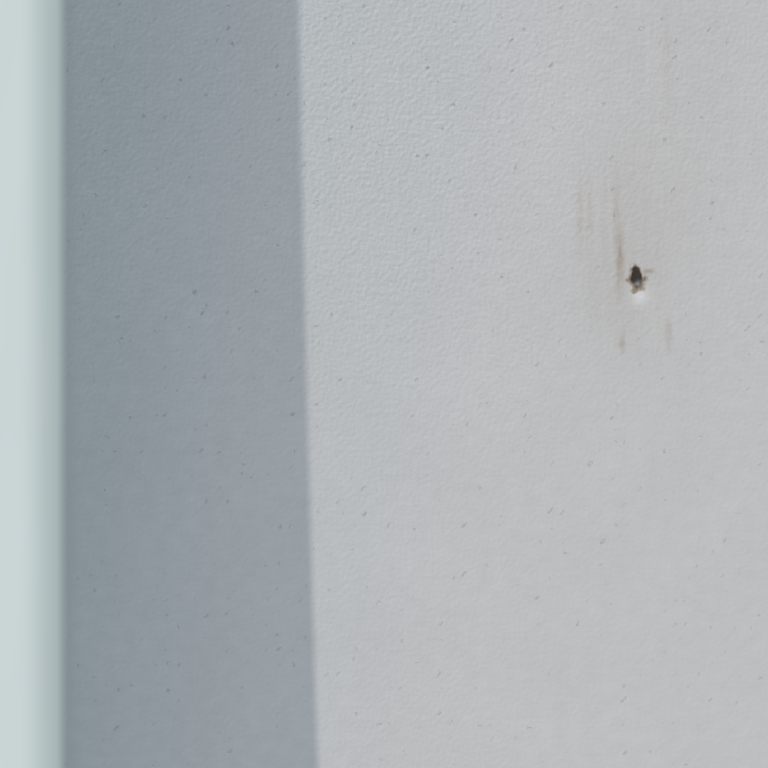
This texture is drawn by a WebGL 2 fragment shader. Its source:

```glsl
#version 300 es
precision highp float;

uniform vec2 u_resolution;
out vec4 outColor;

const vec3 WALL_COOL = vec3(0.708, 0.728, 0.742);
const vec3 WALL_WARM = vec3(0.740, 0.745, 0.752);
const vec3 SHADE_LEFT = vec3(0.530, 0.574, 0.597);
const vec3 SHADE_RIGHT = vec3(0.594, 0.622, 0.645);
const vec3 TRIM_LIGHT = vec3(0.790, 0.835, 0.838);
const vec3 TRIM_DARK = vec3(0.650, 0.705, 0.708);
const vec3 SEAM = vec3(0.485, 0.535, 0.548);
const vec3 DUST = vec3(0.660, 0.640, 0.615);
const vec3 RUST = vec3(0.510, 0.445, 0.365);
const vec3 HOLE_DARK = vec3(0.190, 0.170, 0.165);
const vec3 CHIP = vec3(0.830, 0.835, 0.840);

const float TRIM_EDGE = 0.081;
const float TRIM_SOFT = 0.009;
const float SHADOW_SOFT = 0.0075;
const vec2 HOLE = vec2(0.829, 0.637);
const float GRAIN_SCALE = 165.0;
const float RELIEF = 0.055;
const float SPECK_CELLS = 62.0;
const float SPECK_CHANCE = 0.26;
const float SPECK_DEPTH = 0.16;

// Drip marks: x, centre y, half length, strength
const int DRIPS = 7;
const vec4 DRIP[DRIPS] = vec4[](
    vec4(0.807, 0.660, 0.045, 0.50), vec4(0.755, 0.720, 0.060, 0.16),
    vec4(0.768, 0.735, 0.050, 0.11), vec4(0.803, 0.725, 0.065, 0.16),
    vec4(0.811, 0.555, 0.018, 0.22), vec4(0.871, 0.565, 0.030, 0.20),
    vec4(0.869, 0.920, 0.140, 0.06));

vec2 hash2(vec2 p) {
    vec3 q = fract(vec3(p.xyx) * vec3(0.1031, 0.1030, 0.0973));
    q += dot(q, q.yzx + 33.33);
    return fract((q.xx + q.yz) * q.zy);
}

float gradientNoise(vec2 p) {
    vec2 i = floor(p), f = fract(p);
    vec2 s = f * f * f * (f * (f * 6.0 - 15.0) + 10.0);
    vec2 a = hash2(i) * 2.0 - 1.0;
    vec2 b = hash2(i + vec2(1, 0)) * 2.0 - 1.0;
    vec2 c = hash2(i + vec2(0, 1)) * 2.0 - 1.0;
    vec2 d = hash2(i + vec2(1, 1)) * 2.0 - 1.0;
    return mix(mix(dot(a, f), dot(b, f - vec2(1, 0)), s.x),
               mix(dot(c, f - vec2(0, 1)), dot(d, f - vec2(1, 1)), s.x), s.y);
}

float plasterHeight(vec2 p) {
    return gradientNoise(p * GRAIN_SCALE) + 0.5 * gradientNoise(p * GRAIN_SCALE * 1.7 + 17.0);
}

// Small irregular pits, one possible per cell
float specks(vec2 p) {
    vec2 q = p * SPECK_CELLS + 0.35 * gradientNoise(p * 190.0);
    vec2 cell = floor(q);
    vec2 pick = hash2(cell + 71.0);
    vec2 jitter = hash2(cell + 7.0);
    vec2 d = fract(q) - (0.25 + 0.5 * jitter);
    d.y += (jitter.x - 0.5) * 1.6 * d.x;
    float radius = mix(0.12, 0.24, pick.y * pick.y);
    float pit = 1.0 - smoothstep(0.0, radius, length(d));
    return step(pick.x, SPECK_CHANCE) * pit * mix(0.3, 1.0, pick.y * pick.y);
}

float blob(vec2 p, vec2 centre, vec2 size) {
    vec2 q = (p - centre) / size;
    return exp(-dot(q, q));
}

vec3 addStains(vec3 color, vec2 p) {
    float fibres = 0.75 + 0.6 * gradientNoise(p * vec2(110.0, 7.0));
    color = mix(color, DUST, 0.34 * fibres * blob(p, vec2(0.805, 0.660), vec2(0.065, 0.115)));
    color = mix(color, DUST, 0.15 * fibres * blob(p, vec2(0.880, 0.820), vec2(0.090, 0.300)));
    for (int i = 0; i < DRIPS; i++) {
        vec4 drip = DRIP[i];
        float wobble = 0.002 * gradientNoise(vec2(p.y * 30.0, float(i) * 5.3));
        float broken = 0.8 + 0.9 * gradientNoise(vec2(p.x * 160.0, p.y * 70.0 + float(i)));
        float mark = blob(p, vec2(drip.x + wobble, drip.y), vec2(0.0045, drip.z * 0.75));
        color = mix(color, RUST, drip.w * broken * mark);
    }
    return color;
}

vec3 addHole(vec3 color, vec2 p) {
    vec2 q = p - HOLE;
    color = mix(color, CHIP, 0.75 * blob(p, HOLE + vec2(0.004, -0.022), vec2(0.011, 0.013)));
    float ragged = 0.7 * gradientNoise(p * 95.0) + 0.3 * gradientNoise(p * 210.0);
    float d = length(q / vec2(0.0125, 0.0185)) + ragged;
    color = mix(color, RUST, 0.75 * (1.0 - smoothstep(0.65, 1.20, d)));
    float core = length((q - vec2(0.001, 0.003)) / vec2(0.010, 0.0145)) + ragged;
    color = mix(color, HOLE_DARK, 0.85 * (1.0 - smoothstep(0.50, 1.05, core)));
    color = mix(color, WALL_COOL, 0.55 * blob(q, vec2(0.002, -0.007), vec2(0.004, 0.005)));
    return mix(color, RUST, 0.4 * blob(q, vec2(0.015, 0.010), vec2(0.008, 0.003)));
}

void main() {
    vec2 p = gl_FragCoord.xy / u_resolution;

    // Lit wall with stains and the hole
    vec3 wall = mix(WALL_COOL, WALL_WARM, smoothstep(0.38, 0.85, p.x + 0.22 * (1.0 - p.y)));
    wall = addHole(addStains(wall, p), p);

    // Cast shadow with a slightly bowed edge
    float shadowEdge = 0.414 - 0.034 * p.y + 0.009 * p.y * p.y;
    float lit = smoothstep(-SHADOW_SOFT, SHADOW_SOFT, p.x - shadowEdge);
    vec3 shade = mix(SHADE_LEFT, SHADE_RIGHT, smoothstep(0.08, 0.40, p.x + 0.07 * (0.5 - p.y)));
    vec3 color = mix(shade, wall, lit);

    // Plaster relief, pits and broad mottling
    float roughness = mix(0.40, 1.0, smoothstep(0.25, 0.90, p.y)) * mix(1.0, 0.6, smoothstep(0.45, 0.90, p.x));
    float slope = plasterHeight(p + vec2(-0.0015, 0.0020)) - plasterHeight(p);
    color += RELIEF * roughness * mix(0.5, 1.0, lit) * slope;
    color *= 1.0 - SPECK_DEPTH * specks(p) * mix(0.5, 1.0, roughness);
    color += 0.010 * gradientNoise(p * 9.0) + 0.014 * gradientNoise(p * vec2(50.0, 62.0));

    // Rounded trim fading into its dark seam
    color = mix(color, SEAM, 0.45 * blob(p, vec2(TRIM_EDGE + 0.004, p.y), vec2(0.013, 1.0)));
    vec3 trim = mix(TRIM_LIGHT, TRIM_DARK, smoothstep(0.020, 0.085, p.x));
    trim += 0.008 * gradientNoise(p * vec2(30.0, 5.0));
    color = mix(trim, color, smoothstep(-TRIM_SOFT, TRIM_SOFT, p.x - TRIM_EDGE));

    outColor = vec4(color, 1.0);
}
```
